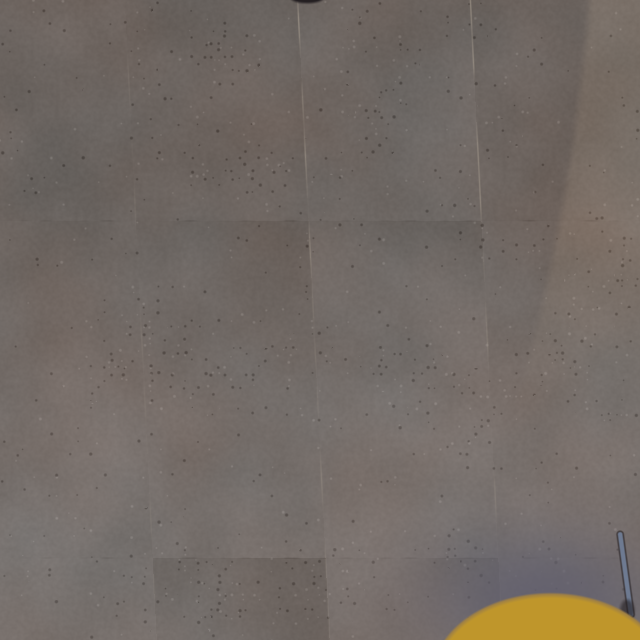
Reproduce this texture procedurally as a WebGL 2 fragment shader.

```glsl
#version 300 es
precision highp float;

uniform vec2 u_resolution;
out vec4 fragColor;

const vec2 TILE_SIZE = vec2(0.27, 0.527);
const vec2 TILE_CORNER = vec2(0.515, 0.128);
const float JOINT_LEAN = 0.05;
const vec3 STONE_DARK = vec3(0.385, 0.355, 0.335);
const vec3 STONE_LIGHT = vec3(0.485, 0.455, 0.44);
const vec3 JOINT_PALE = vec3(0.64, 0.60, 0.55);
const vec3 SHADE_BLUE = vec3(0.385, 0.375, 0.435);
const vec3 CAP_YELLOW = vec3(0.75, 0.59, 0.17);
const vec3 CAP_EDGE = vec3(0.62, 0.50, 0.27);
const vec3 ROD_BLUE = vec3(0.43, 0.48, 0.57);
const vec3 NEARLY_BLACK = vec3(0.14, 0.12, 0.13);

vec2 hash2(vec2 p) {
    vec3 q = fract(p.xyx * vec3(0.1031, 0.1030, 0.0973));
    q += dot(q, q.yzx + 33.33);
    return fract((q.xx + q.yz) * q.zy);
}

vec2 gradient(vec2 cell) {
    float angle = 6.2832 * hash2(cell).x;
    return vec2(cos(angle), sin(angle));
}

float gradientNoise(vec2 p) {
    vec2 i = floor(p), f = p - i;
    vec2 w = f * f * f * (f * (f * 6.0 - 15.0) + 10.0);
    vec2 e = vec2(1.0, 0.0);
    float low = mix(dot(gradient(i), f), dot(gradient(i + e), f - e), w.x);
    float high = mix(dot(gradient(i + e.yx), f - e.yx), dot(gradient(i + 1.0), f - 1.0), w.x);
    return mix(low, high, w.y);
}

float fbm(vec2 p, int octaves) {
    float sum = 0.0, gain = 1.0;
    for (int k = 0; k < octaves; k++) {
        sum += gain * gradientNoise(p);
        p = mat2(1.6, 1.2, -1.2, 1.6) * p + 7.3;
        gain *= 0.5;
    }
    return sum;
}

float coverage(float dist, float blur) {
    return 1.0 - smoothstep(-blur, blur, dist);
}

float ellipseDistance(vec2 p, vec2 radii) {
    float k = length(p / radii);
    return k * (k - 1.0) / max(length(p / (radii * radii)), 0.001);
}

float segmentDistance(vec2 p, vec2 a, vec2 b) {
    vec2 ab = b - a;
    return length(p - a - ab * clamp(dot(p - a, ab) / dot(ab, ab), 0.0, 1.0));
}

// One jittered pit per grid cell; density is the chance that it exists.
float pits(vec2 p, float cells, float density, float blur) {
    vec2 g = p * cells, id = floor(g);
    vec2 traits = hash2(id + 57.0);
    vec2 offset = g - id - mix(vec2(0.3), vec2(0.7), hash2(id));
    float radius = mix(0.08, 0.24, traits.y);
    return step(traits.x, density) * coverage((length(offset) - radius) / cells, blur);
}

vec3 stone(vec2 p, vec2 tile, vec2 id, float px) {
    vec2 slab = p + 3.0 * hash2(id + 20.0);
    float cloud = fbm(p * 5.0 + 11.0, 5) * 0.32 + fbm(slab * 9.0, 4) * 0.2;
    float tone = mix(0.90, 0.36, smoothstep(0.1, 0.95, p.y)) + cloud;
    tone += 0.14 * (hash2(id + 9.0).x - 0.5);

    // Darker upper ends on the two middle columns
    float inner = step(abs(id.x + 0.5), 0.6);
    float corner = smoothstep(0.25, 0.8, tile.x) * smoothstep(0.72, 1.0, tile.y);
    tone -= inner * (0.28 * corner + 0.25 * step(id.y, -0.5) * step(id.x, -0.5));

    // Pale sweep along the upper right
    float drop = 1.0 - p.y;
    float sweepEdge = 0.918 - 0.08 * drop - 0.155 * drop * drop;
    float sweep = smoothstep(-0.006, 0.012, p.x - sweepEdge) * smoothstep(0.3, 0.65, p.y);
    tone += 0.42 * sweep;

    vec3 color = mix(STONE_DARK, STONE_LIGHT, tone);
    color += vec3(-0.018, 0.003, 0.012) * fbm(p * 4.0 + 31.0, 3);
    color += vec3(0.012, 0.003, -0.012) * sweep;
    color += 0.018 * fbm(p * 130.0, 2);

    // Clustered dark pits and pale grit
    float cluster = smoothstep(0.0, 0.5, fbm(p * 6.0 + 45.0, 2));
    color -= 0.11 * pits(p, 95.0, 0.03 + 0.2 * cluster, px);
    color += 0.07 * pits(p + 0.37, 110.0, 0.02 + 0.10 * cluster, px);
    return color;
}

void main() {
    vec2 p = gl_FragCoord.xy / u_resolution;
    float px = 1.0 / min(u_resolution.x, u_resolution.y);
    vec2 grid = (p - TILE_CORNER + vec2(JOINT_LEAN * p.y, 0.0)) / TILE_SIZE;
    vec2 id = floor(grid), tile = fract(grid);
    vec3 color = stone(p, tile, id, px);

    // Worn pale joints between columns, faint dark joints between rows
    vec2 joint = abs(grid - round(grid)) * TILE_SIZE;
    float column = round(grid.x);
    float wear = smoothstep(-0.35, 0.5, gradientNoise(vec2(column * 5.3, p.y * 14.0)));
    float strength = column < -0.5 ? 0.22 : mix(0.35, 0.85, smoothstep(0.4, 0.9, p.y));
    color = mix(color, JOINT_PALE, strength * wear * coverage(joint.x - 0.001, px));
    float chip = smoothstep(-0.1, 0.4, gradientNoise(vec2(p.x * 32.0, id.x)));
    color -= 0.05 * chip * coverage(joint.y - 0.001, px);

    // Blue shade and objects resting on the floor
    vec2 shade = (p - vec2(0.85, 0.06)) / vec2(0.17, 0.10);
    color = mix(color, SHADE_BLUE, 0.85 * exp(-dot(shade, shade)));
    float rod = segmentDistance(p, vec2(0.969, 0.165), vec2(0.986, 0.04));
    color = mix(color, NEARLY_BLACK, 0.6 * coverage(rod - 0.006, px));
    color = mix(color, ROD_BLUE, coverage(rod - 0.0035, px));
    float foot = ellipseDistance(p - vec2(0.98, 0.045), vec2(0.011, 0.018));
    color = mix(color, NEARLY_BLACK, 0.6 * coverage(foot, 3.0 * px));
    float cap = ellipseDistance(p - vec2(0.86, -0.06), vec2(0.185, 0.133));
    vec3 capColor = mix(CAP_YELLOW, CAP_EDGE, smoothstep(-0.009, 0.0, cap));
    color = mix(color, capColor, coverage(cap, 1.5 * px));
    float knob = ellipseDistance(p - vec2(0.48, 1.003), vec2(0.025, 0.008));
    color = mix(color, NEARLY_BLACK, coverage(knob, 2.0 * px));

    fragColor = vec4(color, 1.0);
}
```
